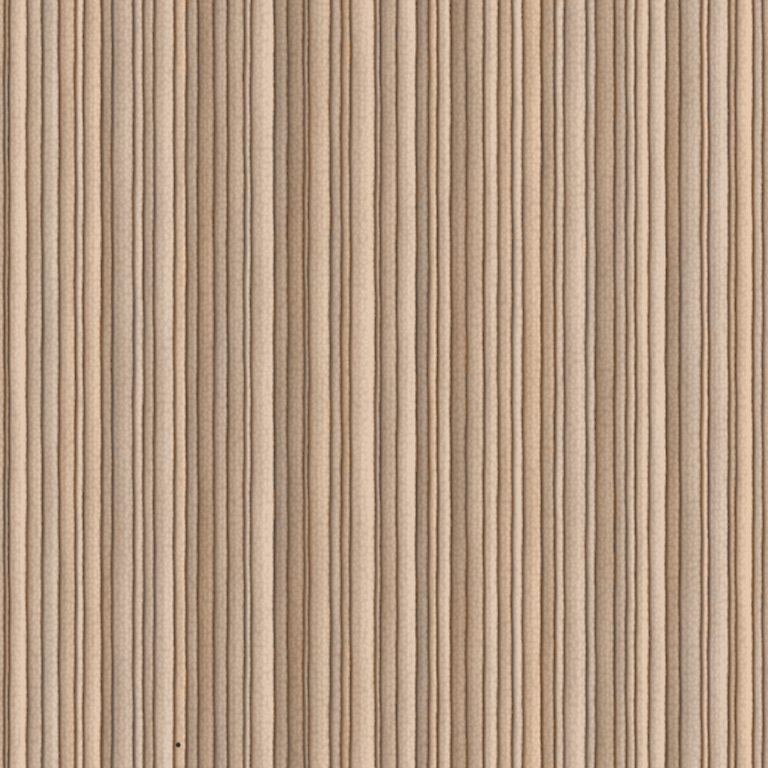
Give the GLSL for this texture, as a WebGL 1 fragment shader.

```glsl
precision highp float;
uniform vec2 u_resolution;

float hash(float n) {
  return fract(sin(n * 127.1 + 3.7) * 43758.5);
}

vec2 hash2(vec2 p) {
  return fract(sin(vec2(dot(p, vec2(127.1, 311.7)), dot(p, vec2(269.5, 183.3)))) * 43758.5);
}

// Irregularly spaced groove positions
float groove(float i) {
  return i + 0.82 * (hash(i) - 0.5);
}

// Distance to the nearest scattered grain
float cellular(vec2 p) {
  vec2 cell = floor(p);
  float nearest = 2.0;
  for (int y = -1; y <= 1; y++) {
    for (int x = -1; x <= 1; x++) {
      vec2 c = cell + vec2(float(x), float(y));
      nearest = min(nearest, length(c + hash2(c) - p));
    }
  }
  return nearest;
}

void main() {
  vec2 uv = gl_FragCoord.xy / u_resolution;
  float grain = cellular(uv * vec2(190.0, 170.0)) - 0.5;

  // Slight waver keeps the grooves from being ruled lines
  float waver = 0.0004 * sin(uv.y * 23.0 + uv.x * 60.0)
              + 0.0003 * sin(uv.y * 71.0 + uv.x * 140.0) + 0.0005 * grain;
  float x = (uv.x + waver) * 54.0;

  // Ridge enclosing this point
  float id = floor(x);
  if (x < groove(id)) id -= 1.0;
  else if (x >= groove(id + 1.0)) id += 1.0;
  float start = groove(id);
  float end = groove(id + 1.0);
  float across = (x - start) / (end - start);
  float left = (x - start) / 54.0;
  float right = (end - x) / 54.0;

  // Light from the right: slow rise, bright crest, sharp dark groove
  float edge = smoothstep(-0.001, 0.0048, left) * smoothstep(-0.001, 0.0036, right);
  float slope = mix(0.66, 1.0, smoothstep(0.0, 0.85, across));
  float level = mix(0.62, 1.12, sqrt(hash(id + 91.0)));
  float light = edge * slope * level;

  // Fine striations, drift along the length and grain
  light += 0.035 * sin(uv.x * 830.0 + 3.0 * sin(uv.x * 47.0));
  light += 0.03 * sin(uv.y * 9.0 + id * 2.4) + 0.02 * sin(uv.y * 31.0 + id * 4.1);
  light -= 0.2 * grain * (0.5 + 0.5 * edge);

  vec3 shadow = vec3(0.39, 0.28, 0.19);
  vec3 sand = vec3(0.85, 0.75, 0.66);
  vec3 color = mix(shadow, sand, clamp(light, -0.1, 1.08));

  // Cool left flanks, warm right flanks, varied per ridge
  float warmth = (across - 0.5) * (1.0 - edge) + 0.6 * (hash(id + 37.0) - 0.5);
  warmth += 0.25 * sin(uv.y * 13.0 + id * 5.3) * (1.0 - light);
  color += warmth * vec3(0.045, -0.005, -0.05);

  // One small pit
  float pit = length(uv - vec2(0.232, 0.03));
  color *= mix(0.25, 1.0, smoothstep(0.0015, 0.0045, pit));

  gl_FragColor = vec4(color, 1.0);
}
```
